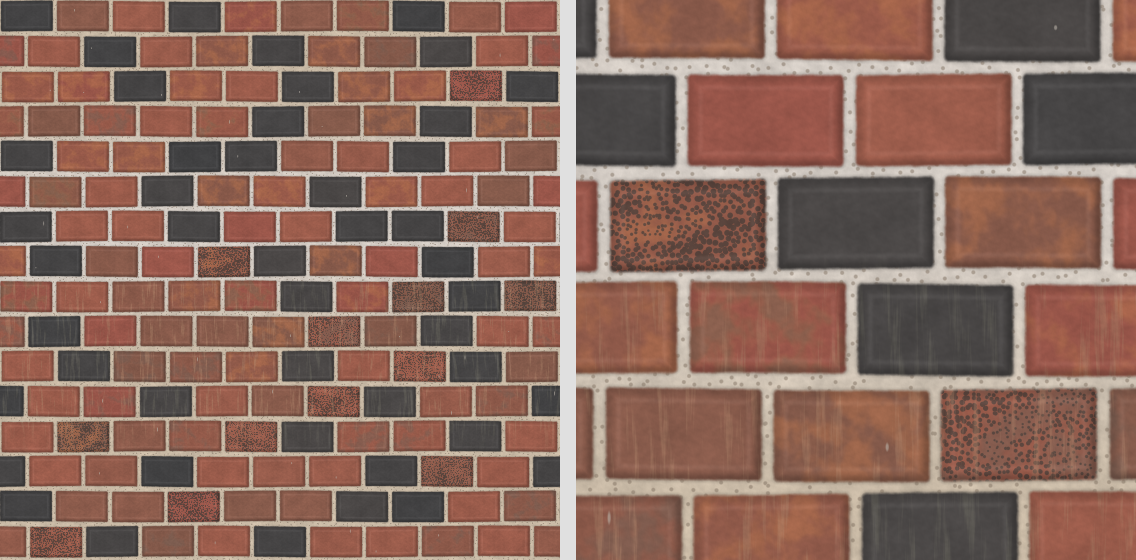
Left: the whole. Right: its middle third, enlarged.
This texture is drawn by a three.js fragment shader. Its source:

```glsl
// Brick wall of 10 by 16 stretchers in running bond, red with scattered charcoal bricks.
// Each brick is a rounded box distance in its grid cell, tinted by a hash of its cell;
// layered sines give mottling and kiln streaks, cellular noise gives burnt specks and grit.
varying vec2 vUv;

float hash(vec2 p) {
  vec3 q = fract(p.xyx * 0.1031);
  q += dot(q, q.yzx + 33.33);
  return fract((q.x + q.y) * q.z);
}

// Cellular noise: distance to the nearest scattered point
float cells(vec2 p) {
  vec2 base = floor(p);
  float nearest = 1.0;
  for (int j = -1; j <= 1; j++) {
    for (int i = -1; i <= 1; i++) {
      vec2 cell = base + vec2(float(i), float(j));
      vec2 point = cell + vec2(hash(cell), hash(cell + 71.7));
      nearest = min(nearest, length(point - p));
    }
  }
  return nearest;
}

// Layered sines, roughly -1 to 1
float waves(vec2 p) {
  float sum = 0.0;
  float gain = 0.5;
  for (int i = 0; i < 4; i++) {
    sum += gain * sin(p.x + 1.7 * sin(p.y)) * cos(p.y + 1.3 * sin(p.x * 0.7));
    p = mat2(1.5, 1.1, -1.1, 1.5) * p + 2.3;
    gain *= 0.6;
  }
  return sum;
}

float roundedBox(vec2 p, vec2 halfSize, float radius) {
  vec2 q = abs(p) - halfSize + radius;
  return length(max(q, 0.0)) + min(max(q.x, q.y), 0.0) - radius;
}

void main() {
  // Running bond, rows counted from the top, with slightly uneven joints
  vec2 grid = vec2(vUv.x * 10.0 + 0.02, (1.0 - vUv.y) * 16.0 + 0.03);
  grid.y += 0.018 * sin(vUv.x * 12.566 + floor(grid.y) * 1.9);
  float row = mod(floor(grid.y), 16.0);
  grid.x += 0.5 * mod(row, 2.0) + 0.02 * sin(row * 2.4);
  vec2 id = vec2(mod(floor(grid.x), 10.0), row);
  vec2 local = (fract(grid) - 0.5) * vec2(0.1, 0.0625);
  local.y = -local.y;
  local += 0.0007 * (vec2(hash(id + 3.1), hash(id + 8.6)) - 0.5);

  // Brick outline
  float ragged = 0.0004 * waves(vUv * 260.0);
  float dist = roundedBox(local, vec2(0.0463, 0.0271), 0.0025) + ragged;
  float brickMask = smoothstep(0.0013, -0.0013, dist);

  // Noise shared by all bricks
  float mottle = waves(vUv * 75.0 + hash(id) * 40.0);
  float grain = waves(vUv * 420.0);
  float specks = cells(vUv * 290.0);
  float streak = waves(vec2(vUv.x * 330.0, vUv.y * 28.0) + hash(id + 5.0) * 30.0);
  float streakBand = smoothstep(0.17, 0.27, vUv.y) * smoothstep(0.52, 0.49, vUv.y);

  // Red bricks: brown to red, a few glowing orange
  float tone = hash(id + 17.0);
  vec3 red = mix(vec3(0.52, 0.355, 0.295), vec3(0.605, 0.36, 0.295), smoothstep(0.05, 0.6, tone));
  red = mix(red, vec3(0.60, 0.33, 0.29), 0.7 * step(0.82, tone));
  float glow = step(0.78, hash(id + 29.0)) * smoothstep(-0.3, 0.5, mottle);
  red = mix(red, vec3(0.65, 0.41, 0.28), 0.55 * glow);

  // Smoky patches and burnt specks on some of them
  float smoky = step(0.76, hash(id + 43.0));
  red = mix(red, vec3(0.42, 0.34, 0.30), 0.55 * smoky * smoothstep(-0.2, 0.6, mottle));
  float burnt = step(0.9, hash(id + 57.0));
  float burntSpots = smoothstep(0.5, 0.25, specks + 0.25 * mottle);
  red = mix(red, vec3(0.29, 0.25, 0.23), 0.75 * burnt * burntSpots);
  red = mix(red, vec3(0.66, 0.50, 0.40), 0.45 * streakBand * smoothstep(0.1, 0.7, streak));

  // Charcoal bricks, three or four spread along each row
  float spread = fract(id.x * 0.3 + hash(vec2(row, 91.0)) + 0.22 * (hash(id + 63.0) - 0.5));
  float isDark = step(spread, 0.34);
  vec3 charcoal = mix(vec3(0.255, 0.255, 0.26), vec3(0.295, 0.28, 0.275), tone);
  charcoal = mix(charcoal, vec3(0.40, 0.39, 0.355), 0.5 * streakBand * smoothstep(0.0, 0.7, streak));
  vec3 brick = mix(red, charcoal, isDark);
  brick *= 1.0 + 0.07 * mottle + 0.05 * grain;

  // Darker rim, heavier at the right and lower sides
  float rim = smoothstep(-0.0065, -0.0015, dist);
  float lowerRight = smoothstep(0.038, 0.045, local.x) + smoothstep(-0.020, -0.026, local.y);
  brick *= 1.0 - rim * (0.10 + 0.10 * min(lowerRight, 1.0));
  brick += 0.03 * smoothstep(0.0025, 0.0, abs(dist + 0.0075));

  // Small pale chips
  vec2 chipAt = (vec2(hash(id + 77.0), hash(id + 83.0)) - 0.5) * vec2(0.08, 0.042);
  vec2 chipSize = vec2(0.0014, 0.0015 + 0.005 * hash(id + 88.0));
  float chip = smoothstep(1.0, 0.3, length((local - chipAt) / chipSize));
  brick = mix(brick, vec3(0.72, 0.69, 0.65), 0.6 * chip * step(0.78, hash(id + 97.0)));

  // Mortar: whiter in the middle rows, sandy elsewhere, with grit
  float pale = smoothstep(0.35, 0.55, vUv.y) * smoothstep(0.85, 0.65, vUv.y);
  vec3 mortar = mix(vec3(0.79, 0.73, 0.65), vec3(0.83, 0.80, 0.77), pale);
  mortar *= 1.0 + 0.06 * waves(vUv * 110.0) + 0.04 * grain;
  mortar *= 1.0 - 0.13 * smoothstep(0.0028, 0.0, dist);
  float grit = smoothstep(0.22, 0.08, cells(vUv * 130.0 + 19.0));
  mortar = mix(mortar, vec3(0.50, 0.44, 0.38), 0.5 * grit);

  gl_FragColor = vec4(mix(mortar, brick, brickMask), 1.0);
}
```
